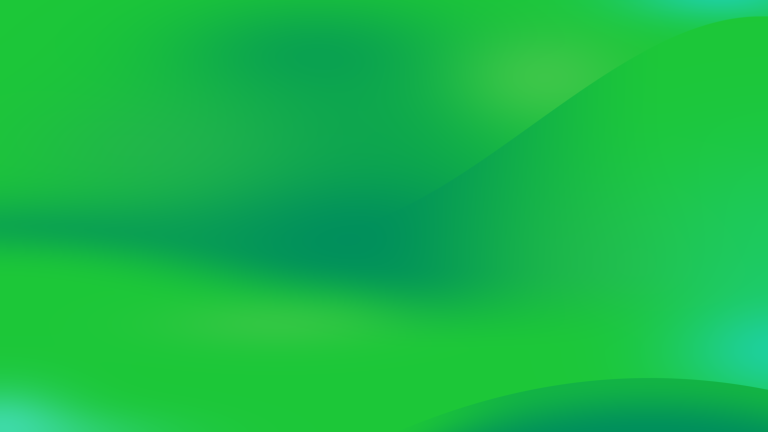
Write a WebGL 2 fragment shader that draws this background.

```glsl
#version 300 es
precision highp float;

uniform vec2 u_resolution;
out vec4 fragColor;

const vec3 GREEN = vec3(0.11, 0.78, 0.22);
const vec3 TEAL = vec3(0.0, 0.56, 0.36);
const vec3 MOSS = vec3(0.16, 0.70, 0.32);
const vec3 LIME = vec3(0.25, 0.78, 0.29);
const vec3 CYAN = vec3(0.12, 0.82, 0.65);
const vec3 AQUA = vec3(0.27, 0.87, 0.74);

// Soft elliptical falloff, one at the center
float glow(vec2 p, vec2 center, vec2 radius) {
    vec2 d = (p - center) / radius;
    return exp(-dot(d, d));
}

// Layer two shade amounts without exceeding one
float screen(float a, float b) {
    return 1.0 - (1.0 - a) * (1.0 - b);
}

// Antialiased coverage of the area under a curve
float below(float height, float slope, float y, float pixel) {
    float d = (height - y) / sqrt(1.0 + slope * slope);
    return smoothstep(-pixel, pixel, d);
}

float ridgeHeight(float x) {
    return mix(0.458, 0.962, smoothstep(0.395, 0.99, x));
}

float moundHeight(float x) {
    float d = x - 0.846;
    return 0.125 - 1.15 * d * d;
}

// Hazy sky with teal shadows and a lime highlight
vec3 skyColor(vec2 p) {
    float shade = glow(p, vec2(0.45, 0.45), vec2(0.27, 0.21));
    shade = screen(shade, 0.62 * glow(p, vec2(0.08, 0.46), vec2(0.35, 0.085)));
    shade = screen(shade, 0.58 * glow(p, vec2(0.41, 0.88), vec2(0.18, 0.12)));
    shade = screen(shade, 0.46 * glow(p, vec2(0.45, 0.72), vec2(0.22, 0.17)));
    vec3 color = mix(GREEN, TEAL, shade);
    color = mix(color, MOSS, 0.55 * glow(p, vec2(0.22, 0.65), vec2(0.19, 0.14)));
    color = mix(color, LIME, 0.9 * glow(p, vec2(0.71, 0.82), vec2(0.11, 0.11)));
    return mix(color, CYAN, 0.95 * glow(p, vec2(0.94, 1.02), vec2(0.13, 0.07)));
}

// Large hill brightening toward the right
vec3 hillColor(vec2 p) {
    float shade = 1.0 - smoothstep(0.44, 0.88, p.x);
    vec3 color = mix(GREEN, TEAL, shade);
    color = mix(color, MOSS, 0.4 * glow(p, vec2(0.78, 0.38), vec2(0.14, 0.2)));
    return mix(color, CYAN, 0.33 * glow(p, vec2(1.02, 0.42), vec2(0.2, 0.25)));
}

// Bright foreground blended in along a soft sloping line
vec3 addFloor(vec3 color, vec2 p) {
    float slope = smoothstep(0.0, 0.55, p.x);
    float height = mix(0.42, 0.285, slope);
    float blur = mix(0.075, 0.1, slope);
    float cover = 1.0 - smoothstep(height - blur, height + blur, p.y);
    color = mix(color, GREEN, cover);
    return mix(color, LIME, 0.6 * glow(p, vec2(0.36, 0.25), vec2(0.15, 0.06)));
}

// Cool light in the lower corners
vec3 addCornerLight(vec3 color, vec2 p) {
    color = mix(color, CYAN, 0.92 * glow(p, vec2(1.02, 0.19), vec2(0.14, 0.13)));
    color = mix(color, AQUA, 0.4 * glow(p, vec2(0.06, -0.01), vec2(0.16, 0.06)));
    return mix(color, AQUA, 0.75 * glow(p, vec2(0.0, 0.01), vec2(0.09, 0.09)));
}

// Small mound deepening below its rim
vec3 moundColor(float depth, float x) {
    float rim = 0.35 * smoothstep(0.48, 0.7, x);
    return mix(GREEN, TEAL, mix(rim, 1.0, smoothstep(0.0, 0.13, depth)));
}

void main() {
    vec2 p = gl_FragCoord.xy / u_resolution;
    float pixel = 0.75 / u_resolution.y;
    float aspect = u_resolution.x / u_resolution.y;

    // The hill fades into the shadow at its left end
    float hill = below(ridgeHeight(p.x), 1.2 / aspect, p.y, pixel);
    hill *= smoothstep(0.42, 0.6, p.x);
    vec3 color = mix(skyColor(p), hillColor(p), hill);

    color = addFloor(color, p);
    color = addCornerLight(color, p);

    float height = moundHeight(p.x);
    float mound = below(height, 0.3 / aspect, p.y, pixel);
    color = mix(color, moundColor(height - p.y, p.x), mound);

    fragColor = vec4(color, 1.0);
}
```
